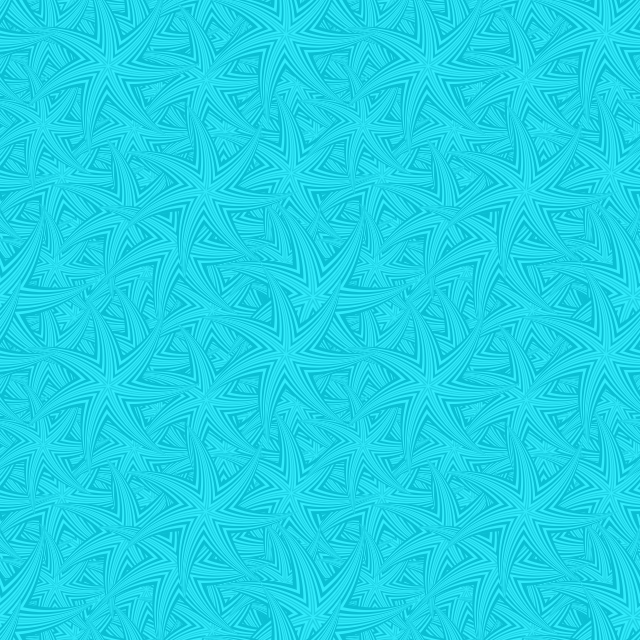
Reproduce this pattern procedurally as a WebGL 2 fragment shader.

```glsl
#version 300 es
precision highp float;
// Overlapping seven-armed stars with swept tips, filled with nested chevron bands.
// One wrapping tile repeats 2 x 2; its stars are composited front to back, with
// band edges smoothed from the analytic slope of the star field.

uniform vec2 u_resolution;
out vec4 fragColor;

const float PI = 3.14159265;
const float REPEATS = 2.0;
const float ARMS = 7.0;
const float SWIRL = 0.42;       // extra turn of an arm at its tip, radians
const float NOTCH = 0.36;       // notch radius relative to tip radius
const float BANDS = 3.72;       // light/dark pairs from center to notch
const float BAND_POWER = 0.8;   // below 1 packs the bands toward the center
const int FRONT_STARS = 5;
const int ALL_STARS = 44;

const vec3 DEEP = vec3(0.04, 0.745, 0.825);
const vec3 MIDDLE = vec3(0.12, 0.83, 0.90);
const vec3 BRIGHT = vec3(0.20, 0.92, 0.99);

// Integer hash giving a value in 0..1
float hash(uint n) {
    n = n * 747796405u + 2891336453u;
    n = ((n >> ((n >> 28u) + 4u)) ^ n) * 277803737u;
    n = (n >> 22u) ^ n;
    return float(n >> 8u) / 16777216.0;
}

// Front stars follow a curved walk; the rest use an even, low-discrepancy walk
vec2 starCenter(int i) {
    float k = float(i);
    if (i < FRONT_STARS) {
        vec2 bend = vec2(-0.055, -0.115) * k * (k - 1.0) * 0.5;
        return fract(vec2(0.893, 0.893) + vec2(-0.25, 0.508) * k + bend);
    }
    return fract(vec2(0.135, 0.61) + vec2(0.75488, 0.56984) * (k - float(FRONT_STARS)));
}

float starRadius(int i) {
    float size = hash(uint(i) * 2u + 11u);
    return i < FRONT_STARS ? mix(0.28, 0.34, size) : mix(0.2, 0.28, size);
}

// Folds a point into half an arm: x runs along the arm, y away from its axis
vec2 foldArm(vec2 p, float turn) {
    float r = length(p);
    float angle = r > 0.0 ? atan(p.y, p.x) : 0.0;
    float sector = PI / ARMS;
    float a = abs(mod(angle - turn - SWIRL * r + sector, 2.0 * sector) - sector);
    return r * vec2(cos(a), sin(a));
}

// x: notch radius of the nested star through q, y: its slope
vec2 starLevel(vec2 q) {
    float sn = sin(PI / ARMS);
    float cs = cos(PI / ARMS);
    float toTip = max(1.0 - q.x, 0.0001);
    float m = q.y / toTip;
    float den = sn + m * cs;
    float slope = sn / (den * den) * sqrt(1.0 + m * m) / toTip;
    return vec2(m / den, slope);
}

// Color and coverage of one star of unit radius
vec4 drawStar(vec2 p, float turn, float pixel) {
    vec2 q = foldArm(p, turn);
    if (q.x >= 1.0) return vec4(0.0);
    vec2 level = starLevel(q);
    float blur = max(level.y * pixel, 0.00001);
    float cover = clamp((NOTCH - level.x) / blur + 0.5, 0.0, 1.0);

    // Nested bands, the light ones thinning outward and fading where too fine
    float t = max(level.x / NOTCH, 0.001);
    float u = BANDS * pow(t, BAND_POWER);
    float width = u * BAND_POWER / t * blur / NOTCH;
    float wave = abs(fract(u) - 0.5) * 2.0;
    float edge = mix(0.42, 0.6, min(t, 1.0));
    float light = clamp((wave - edge) / max(2.0 * width, 0.001) + 0.5, 0.0, 1.0);
    light = mix(light, 1.0 - edge, smoothstep(0.6, 1.4, width));

    vec3 shade = mix(MIDDLE, DEEP, smoothstep(0.0, 0.4, t));
    return vec4(mix(shade, BRIGHT, light), cover);
}

// All stars of the wrapping tile, nearest first
vec3 starTile(vec2 p, float pixel) {
    vec3 color = vec3(0.0);
    float open = 1.0;
    for (int i = 0; i < ALL_STARS; i++) {
        float radius = starRadius(i);
        vec2 d = fract(p - starCenter(i) + 0.5) - 0.5;
        if (dot(d, d) > radius * radius) continue;
        float turn = 0.09 - SWIRL + 0.2 * (hash(uint(i) * 2u + 12u) - 0.5);
        vec4 star = drawStar(d / radius, turn, pixel / radius);
        color += open * star.a * star.rgb;
        open *= 1.0 - star.a;
        if (open < 0.005) break;
    }
    return color + open * DEEP;
}

void main() {
    vec2 tile = gl_FragCoord.xy / u_resolution * REPEATS;
    float pixel = REPEATS / min(u_resolution.x, u_resolution.y);
    fragColor = vec4(starTile(tile, pixel), 1.0);
}
```
